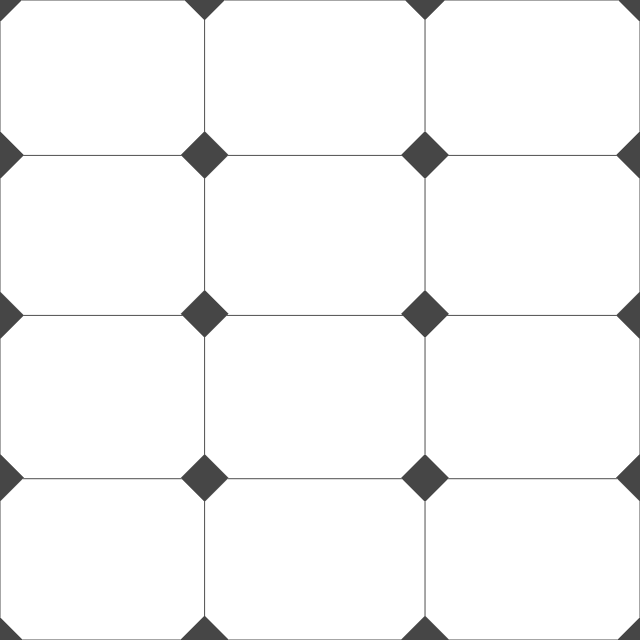
Give the GLSL for this pattern, as a Shadertoy shader.

```glsl
const vec3 TILE_COLOR = vec3(1.0);
const vec3 INK_COLOR = vec3(0.275);
const float LINE_WIDTH = 0.0015;
const float DIAMOND_RADIUS = 0.0374;
const int COLUMNS = 3;
const int ROWS = 4;

// Slightly uneven joint positions, from left to right and bottom to top
const float JOINT_X[4] = float[4](0.0, 0.3197, 0.6641, 1.0);
const float JOINT_Y[5] = float[5](0.0, 0.2520, 0.5072, 0.7572, 1.0);

// Vertical drift of the diamonds away from their joints, per row
const float INNER_DRIFT[5] = float[5](0.0007, 0.0012, 0.0024, 0.0006, 0.0057);
const float BORDER_DRIFT[5] = float[5](-0.0018, 0.0017, 0.0, 0.0003, 0.0030);

// Distance to a square standing on its corner
float diamondDistance(vec2 p, float radius) {
    return (abs(p.x) + abs(p.y) - radius) * 0.70711;
}

// Box-filtered coverage of a line, valid below one pixel in width
float lineCoverage(float offset, float pixel) {
    float overlap = 0.5 * (LINE_WIDTH + pixel) - abs(offset);
    return clamp(overlap / pixel, 0.0, min(1.0, LINE_WIDTH / pixel));
}

float fillCoverage(float distance, float pixel) {
    return clamp(0.5 - distance / pixel, 0.0, 1.0);
}

void mainImage(out vec4 fragColor, in vec2 fragCoord) {
    vec2 uv = fragCoord / iResolution.xy;
    float pixel = 1.0 / min(iResolution.x, iResolution.y);
    float ink = 0.0;

    // Horizontal joints
    for (int row = 0; row <= ROWS; row++) {
        ink = max(ink, lineCoverage(uv.y - JOINT_Y[row], pixel));
    }

    // Vertical joints and the diamonds on the crossings
    for (int column = 0; column <= COLUMNS; column++) {
        ink = max(ink, lineCoverage(uv.x - JOINT_X[column], pixel));
        bool onBorder = column == 0 || column == COLUMNS;
        for (int row = 0; row <= ROWS; row++) {
            float drift = onBorder ? BORDER_DRIFT[row] : INNER_DRIFT[row];
            vec2 center = vec2(JOINT_X[column], JOINT_Y[row] + drift);
            float d = diamondDistance(uv - center, DIAMOND_RADIUS);
            ink = max(ink, fillCoverage(d, pixel));
        }
    }

    fragColor = vec4(mix(TILE_COLOR, INK_COLOR, ink), 1.0);
}
```
